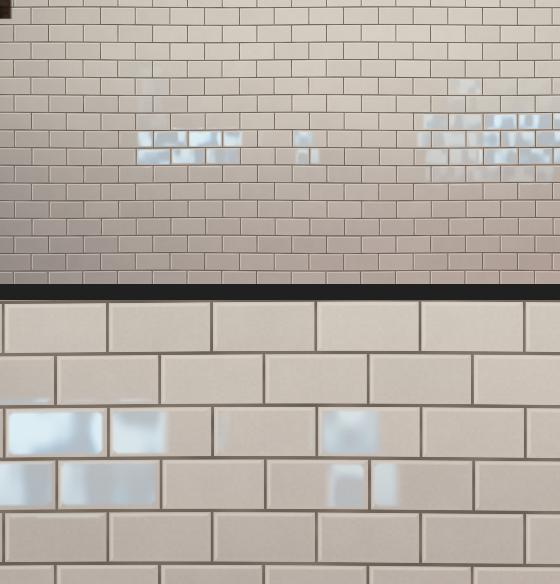
Top: the whole. Bottom: its middle third, enlarged.
This texture is drawn by a Shadertoy shader. Its source:

```glsl
// Glazed running-bond wall tiles with thin dark joints and pale bevelled lips.
// A shifted grid gives the bond; soft boxes, broken up per tile by hash and
// noise, give bluish window reflections over a warm, uneven room light.

const vec2 GRID = vec2(16.12, 16.18);   // tiles across and down
const float ASPECT = 1.98;              // tile width over height
const vec3 GROUT = vec3(0.40, 0.36, 0.32);
const vec3 GLAZE_LOW = vec3(0.675, 0.635, 0.615);
const vec3 GLAZE_HIGH = vec3(0.845, 0.815, 0.770);
const vec3 LIP = vec3(0.90, 0.88, 0.85);
const vec3 SKY_DIM = vec3(0.67, 0.77, 0.85);
const vec3 SKY_BRIGHT = vec3(0.87, 0.94, 0.97);
const vec3 SHADOW = vec3(0.15, 0.11, 0.09);

float hash(vec2 p) {
    return fract(sin(dot(p, vec2(127.1, 311.7))) * 43758.545);
}

float noise(vec2 p) {
    vec2 i = floor(p), f = fract(p);
    f = f * f * (3.0 - 2.0 * f);
    return mix(mix(hash(i), hash(i + vec2(1, 0)), f.x),
               mix(hash(i + vec2(0, 1)), hash(i + vec2(1, 1)), f.x), f.y);
}

float roundBox(vec2 p, vec2 halfSize, float radius) {
    vec2 q = abs(p) - halfSize + radius;
    return length(max(q, 0.0)) + min(max(q.x, q.y), 0.0) - radius;
}

// Soft rectangle of reflected light, in tile units
float glow(vec2 p, vec2 center, vec2 halfSize, float strength) {
    float d = roundBox(p - center, halfSize, 0.08);
    return strength * (1.0 - smoothstep(-0.07, 0.07, d));
}

float windowLight(vec2 p) {
    float g = glow(p, vec2(5.4, 8.0), vec2(1.42, 1.1), 0.95);
    g = max(g, glow(p, vec2(8.78, 8.0), vec2(0.34, 1.1), 0.75));
    g = max(g, glow(p, vec2(7.5, 7.5), vec2(0.13, 0.6), 0.35));
    g = max(g, glow(p, vec2(15.1, 7.5), vec2(1.2, 1.6), 0.95));
    g = max(g, glow(p, vec2(13.0, 7.5), vec2(0.85, 1.6), 0.55));
    g = max(g, glow(p, vec2(14.1, 9.5), vec2(1.8, 0.6), 0.28));
    g = max(g, glow(p, vec2(13.5, 4.6), vec2(0.4, 0.6), 0.35));
    g = max(g, glow(p, vec2(14.6, 5.0), vec2(1.8, 1.1), 0.14));
    return max(g, glow(p, vec2(4.35, 5.2), vec2(0.4, 1.8), 0.18));
}

// Warm falloff of the room light over the wall
vec3 roomLight(vec2 uv) {
    vec3 c = mix(GLAZE_LOW, GLAZE_HIGH, smoothstep(0.0, 0.9, uv.y));
    c *= 1.0 - 0.15 * pow(1.0 - uv.x, 3.0) - 0.05 * pow(uv.x, 4.0);
    float low = 1.0 - uv.y;
    return c + vec3(0.06, 0.03, 0.01) * uv.x * low * low;
}

void mainImage(out vec4 fragColor, in vec2 fragCoord) {
    vec2 uv = fragCoord / iResolution.xy;
    float px = GRID.y / iResolution.y;

    // Wall coordinates: rows run down, with a slight hand-laid waviness
    vec2 wall = vec2(uv.x, 1.0 - uv.y) * GRID - vec2(0.0, 0.415);
    wall.y += 0.025 * sin(wall.x * 0.7 + wall.y * 0.3);
    float row = floor(wall.y);
    float shift = 0.90 - 0.5 * mod(row, 2.0) + 0.04 * (hash(vec2(row, 7.0)) - 0.5);
    vec2 grid = vec2(wall.x - shift, wall.y);
    vec2 id = floor(grid);
    vec2 local = (fract(grid) - 0.5) * vec2(ASPECT, 1.0);
    vec2 halfTile = vec2(0.5 * ASPECT, 0.5);
    vec2 edge = halfTile - abs(local);

    // Glaze with small changes of tone between and inside tiles
    vec3 color = roomLight(uv);
    color += 0.026 * (hash(id) - 0.5);
    color += 0.012 * (noise(grid * vec2(4.0, 2.0)) - 0.5);
    color += 0.012 * (hash(floor(uv * vec2(512.0, 260.0))) - 0.5);

    // Window reflections, displaced and streaked differently in each tile
    vec2 tilt = vec2(hash(id + 3.1), hash(id + 8.4)) - 0.5;
    float panel = roundBox(local - 0.04 * tilt, halfTile - 0.10, 0.12);
    float light = windowLight(wall + tilt * vec2(0.3, 0.1));
    light *= 1.0 - smoothstep(-0.04, 0.04, panel);
    float streak = noise(grid * vec2(5.0, 1.6) + 9.0 * tilt);
    light *= mix(0.55, 1.0, smoothstep(0.15, 0.6, streak));
    light *= 0.75 + 0.25 * hash(id + 5.7);
    vec3 sky = mix(SKY_DIM, SKY_BRIGHT, smoothstep(0.2, 0.8, streak - 0.3 * local.y));
    color = mix(color, sky, light);

    // Bevel: pale lip on upper and left sides, faint shade opposite
    float nearest = min(edge.x, edge.y);
    float lip = smoothstep(0.03, 0.07, nearest) * (1.0 - smoothstep(0.08, 0.13, nearest));
    float side = edge.y < edge.x ? -sign(local.y) : -sign(local.x);
    color = mix(color, LIP, lip * (0.22 + 0.18 * side));

    // Joints, a little thinner on the uprights
    float joint = min(edge.x + 0.006, edge.y) - 0.032;
    float grout = 1.0 - smoothstep(-0.5 * px, 0.5 * px, joint);
    vec3 groutColor = GROUT * (0.9 + 0.3 * noise(wall * 3.0));
    color = mix(color, groutColor, 0.9 * grout);

    // Dark fitting in the top left corner
    float corner = roundBox((uv - vec2(0.0, 1.0)) * GRID, vec2(0.32, 1.07), 0.03);
    vec3 fitting = SHADOW * (0.8 + 0.8 * noise(wall * 6.0));
    color = mix(color, fitting, 1.0 - smoothstep(-px, px, corner));

    fragColor = vec4(clamp(color, 0.0, 1.0), 1.0);
}
```
